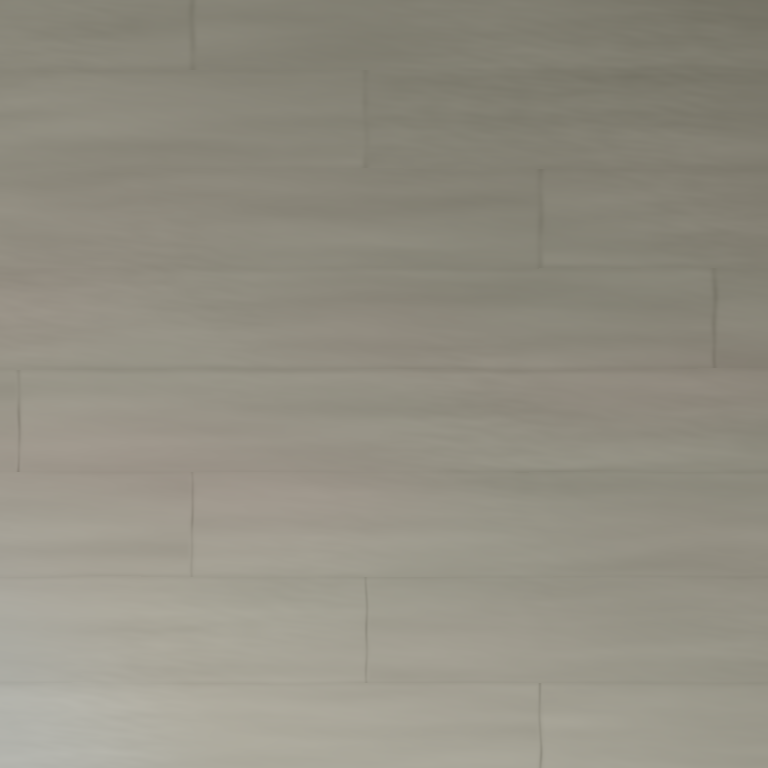
Reproduce this texture procedurally as a WebGL 1 fragment shader.

```glsl
precision highp float;

uniform vec2 u_resolution;

// Plank layout: rows get slightly narrower towards the top
const float ROWS_AT_BASE = 7.05;
const float ROW_SQUEEZE = 0.47;
const float ROW_SHIFT = 0.786;
const float PLANK_LENGTH = 1.133;
const float JOINT_START = 0.477;
const float JOINT_STEP = 0.2266;

// Seams
const float JOINT_WIDTH = 0.0019;
const float JOINT_DEPTH = 0.065;
const float SEAM_WIDTH = 0.0032;
const float SEAM_DEPTH = 0.032;

// Light and wood
const float BASE_LIGHT = 0.652;
const vec2 LIGHT_FALLOFF = vec2(0.060, 0.122);
const vec2 GLARE_SPREAD = vec2(1.2, 3.0);
const float GLARE = 0.058;
const vec3 OLIVE_TINT = vec3(0.0, -0.010, -0.060);
const vec3 ROSY_TINT = vec3(0.012, -0.018, -0.060);
const vec3 GLARE_TINT = vec3(-0.010, -0.008, -0.034);
const float PLANK_VARIATION = 0.012;
const float STREAK_STRENGTH = 0.034;
const float GRAIN_STRENGTH = 0.016;
const float FIBRE_STRENGTH = 0.011;

float hash(vec2 p) {
  vec3 q = fract(vec3(p.xyx) * 0.1031);
  q += dot(q, q.yzx + 33.33);
  return fract((q.x + q.y) * q.z);
}

float cornerSlope(vec2 cell, vec2 offset) {
  float angle = 6.2832 * hash(cell);
  return dot(vec2(cos(angle), sin(angle)), offset);
}

float gradientNoise(vec2 p) {
  vec2 i = floor(p);
  vec2 f = p - i;
  vec2 w = f * f * f * (f * (f * 6.0 - 15.0) + 10.0);
  vec2 e = vec2(1.0, 0.0);
  float low = mix(cornerSlope(i, f), cornerSlope(i + e, f - e), w.x);
  float high = mix(cornerSlope(i + e.yx, f - e.yx),
                   cornerSlope(i + e.xx, f - e.xx), w.x);
  return mix(low, high, w.y);
}

float softLine(float dist, float width) {
  float d = dist / max(width, 0.7 / u_resolution.y);
  return exp(-d * d);
}

void main() {
  vec2 uv = gl_FragCoord.xy / u_resolution;

  // Rows, with a slight waver along the long seams
  float waver = 0.0025 * gradientNoise(vec2(uv.x * 7.0, uv.y * 3.0));
  float y = uv.y + waver;
  float row = ROWS_AT_BASE * y + ROW_SQUEEZE * y * y - ROW_SHIFT;
  float rowIndex = floor(row);
  float rowsPerUnit = ROWS_AT_BASE + 2.0 * ROW_SQUEEZE * y;
  float seamDist = (0.5 - abs(fract(row) - 0.5)) / rowsPerUnit;

  // End joints step sideways from row to row
  float bend = 0.003 * gradientNoise(vec2(rowIndex * 3.7, uv.y * 22.0));
  float along = (uv.x + bend - JOINT_START + JOINT_STEP * rowIndex) / PLANK_LENGTH;
  float jointDist = (0.5 - abs(fract(along) - 0.5)) * PLANK_LENGTH;
  vec2 plank = vec2(floor(along), rowIndex);
  float inside = smoothstep(0.0, 0.008, min(seamDist, jointDist));

  // Grain: broad streaks per plank, finer wavy fibres across the floor
  float seed = hash(plank + 17.0);
  vec2 shift = 40.0 * vec2(seed, hash(plank + 51.0));
  vec2 warped = uv + vec2(0.0, 0.012 * gradientNoise(uv * vec2(5.0, 8.0) + 3.0));
  float streak = gradientNoise(warped * vec2(2.2, 25.0) + shift) * inside;
  float grain = gradientNoise(warped * vec2(5.0, 48.0) + 9.0);
  vec2 slanted = vec2(uv.x, uv.y + 0.10 * uv.x);
  float fibre = gradientNoise(slanted * vec2(26.0, 130.0) + 21.0);
  float fibrePatch = 0.45 + smoothstep(-0.1, 0.4, gradientNoise(uv * 4.0 + 6.0));

  // Light fades up and to the right, with window glare in the low left corner
  vec2 g = uv * GLARE_SPREAD;
  float glare = exp(-dot(g, g));
  float light = BASE_LIGHT - dot(uv, LIGHT_FALLOFF) + GLARE * glare;
  light += PLANK_VARIATION * (seed - 0.5) * inside;
  light += STREAK_STRENGTH * streak + GRAIN_STRENGTH * grain;
  light += FIBRE_STRENGTH * fibre * fibrePatch;

  // Seams are crisp nearby, blurred and faint towards the top
  float blur = smoothstep(0.35, 0.75, uv.y);
  float wear = 0.65 + 0.7 * gradientNoise(vec2(uv.x * 5.0, rowIndex * 4.3 + 0.4));
  float jointWear = 0.8 + 0.9 * gradientNoise(vec2(rowIndex * 2.3, uv.y * 30.0));
  float seam = softLine(seamDist, SEAM_WIDTH * (1.0 + blur));
  float joint = softLine(jointDist, JOINT_WIDTH * (1.0 + 1.3 * blur));
  light -= SEAM_DEPTH * seam * wear * mix(1.0, 0.4, blur);
  light -= JOINT_DEPTH * joint * jointWear * mix(1.0, 0.45, blur);

  // Rosy patches lie mostly on the left, in the middle of the height
  float middle = exp(-12.0 * (uv.y - 0.46) * (uv.y - 0.46));
  float blotch = gradientNoise(uv * vec2(2.5, 7.0) + vec2(4.0, 11.0));
  float rosy = clamp(middle * (0.75 - 0.65 * uv.x + 1.1 * blotch), 0.0, 1.0);
  vec3 tint = mix(OLIVE_TINT, ROSY_TINT, rosy);
  tint = mix(tint, GLARE_TINT, glare * smoothstep(0.35, 0.0, uv.x + uv.y * 0.6));

  gl_FragColor = vec4(clamp(light + tint, 0.0, 1.0), 1.0);
}
```
